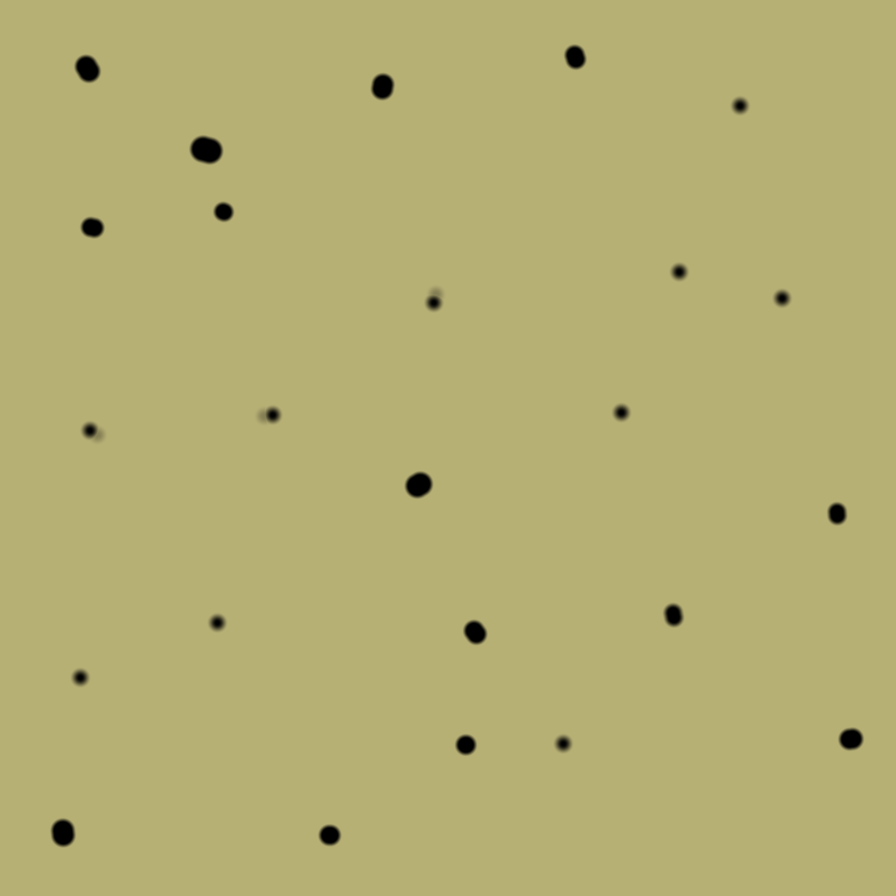
A Shadertoy shader for this pattern:

```glsl
// Sparse soft black specks of mixed size scattered over a flat khaki ground.

const vec3  GROUND_COLOR = vec3(0.718, 0.690, 0.459);
const vec3  SPECK_COLOR  = vec3(0.0);
const float CELLS        = 5.0;     // scatter cells per canvas height
const float JITTER       = 0.76;    // share of a cell a speck may wander in
const float EMPTY_SHARE  = 0.04;    // cells without a speck
const float SMALL_SHARE  = 0.48;    // specks of the smallest, blurriest kind
const float RADIUS_MIN   = 0.0068;  // in canvas heights
const float RADIUS_MAX   = 0.0140;
const float BLUR_SMALL   = 0.0056;  // half width of the edge
const float BLUR_LARGE   = 0.0030;
const float STRETCH      = 0.28;    // largest elongation, relative to radius
const float SMUDGE_SHARE = 0.25;    // small specks with a faint tail
const float SMUDGE_ALPHA = 0.28;

// Four random values in 0..1 for a cell.
vec4 hash4(vec2 cell, float seed) {
    vec4 p = fract(vec4(cell.xyx, seed) * vec4(0.1031, 0.1030, 0.0973, 0.1099) + 0.37);
    p += dot(p, p.wzxy + 33.33);
    return fract((p.xxyz + p.yzzw) * p.zywx);
}

// Distance to a segment centred on the origin.
float segmentDistance(vec2 p, vec2 halfAxis) {
    float t = dot(p, halfAxis) / max(dot(halfAxis, halfAxis), 1e-9);
    return length(p - halfAxis * clamp(t, -1.0, 1.0));
}

float softDisc(float dist, float radius, float blur) {
    return 1.0 - smoothstep(radius - blur, radius + blur, dist);
}

// Coverage of the speck that belongs to one cell.
float speck(vec2 p, vec2 cell, float pixel) {
    vec4 place = hash4(cell, 3.0);
    vec4 form  = hash4(cell, 17.0);
    if (place.z < EMPTY_SHARE) return 0.0;

    vec2 center = (cell + 0.5 + JITTER * (place.xy - 0.5)) / CELLS;
    float angle = 6.28319 * form.y;
    vec2 axis = vec2(cos(angle), sin(angle));

    // Large specks are crisp and elongated, small ones round and blurred.
    float size = max(form.x - SMALL_SHARE, 0.0) / (1.0 - SMALL_SHARE);
    float radius = mix(RADIUS_MIN, RADIUS_MAX, sqrt(size));
    float blur = max(mix(BLUR_SMALL, BLUR_LARGE, smoothstep(0.0, 0.15, size)), pixel);
    vec2 halfAxis = axis * radius * STRETCH * form.z * step(0.001, size);
    float body = softDisc(segmentDistance(p - center, halfAxis), radius, blur);

    // Faint tail beside some small specks.
    float hasTail = step(size, 0.0) * step(form.w, SMUDGE_SHARE);
    vec2 tailCenter = center + axis * RADIUS_MIN * 1.4;
    float tail = softDisc(length(p - tailCenter), RADIUS_MIN, BLUR_SMALL);
    return max(body, SMUDGE_ALPHA * hasTail * tail);
}

void mainImage(out vec4 fragColor, in vec2 fragCoord) {
    vec2 p = fragCoord / iResolution.y;
    float pixel = 1.0 / iResolution.y;
    vec2 home = floor(p * CELLS);

    float ink = 0.0;
    for (int y = -1; y <= 1; y++)
        for (int x = -1; x <= 1; x++)
            ink = max(ink, speck(p, home + vec2(x, y), pixel));

    fragColor = vec4(mix(GROUND_COLOR, SPECK_COLOR, ink), 1.0);
}
```
